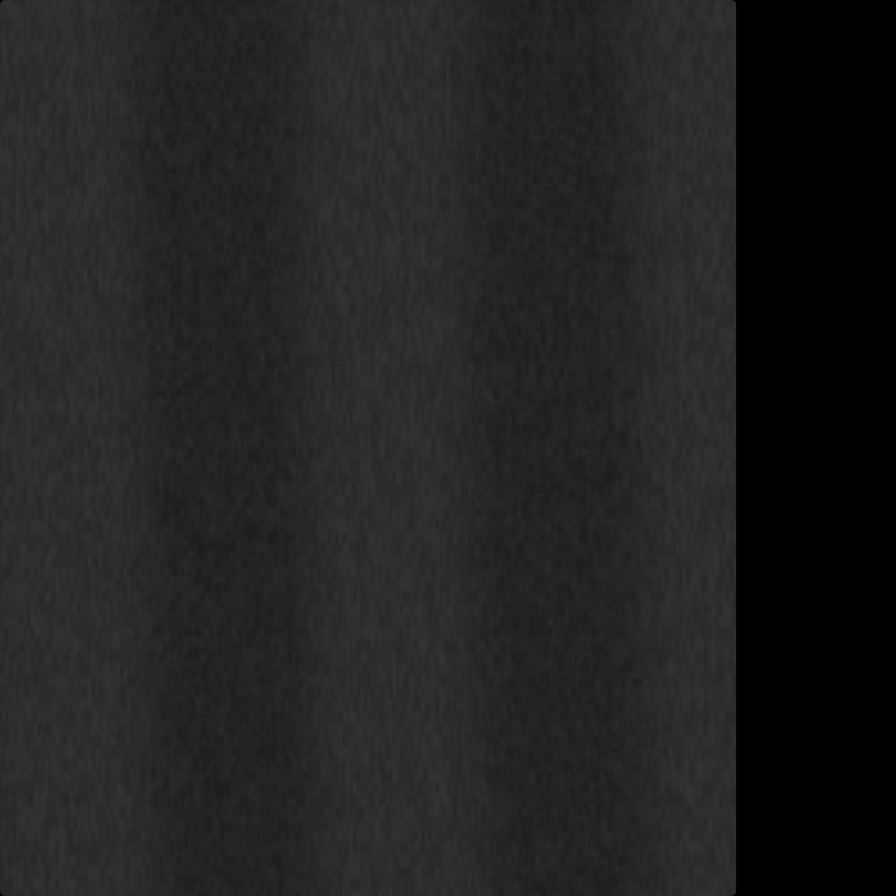
A Shadertoy shader for this texture:

```glsl
const vec2 PANEL_SIZE = vec2(0.8216, 1.0);
const float CORNER_RADIUS = 0.006;
const float LIGHT_TONE = 0.178;
const float DARK_TONE = 0.139;
const float FOLD_PERIOD = 0.370;
const float FOLD_CENTER = 0.262;    // middle of the first dark fold at the bottom
const float FOLD_LEAN = -0.022;     // sideways drift of the folds toward the top
const vec2 STREAK_SCALE = vec2(250.0, 75.0);
const vec2 MOTTLE_SCALE = vec2(150.0, 105.0);
const vec2 FIBER_SCALE = vec2(130.0, 75.0);
const float STREAK_CONTRAST = 0.040;
const float MOTTLE_CONTRAST = 0.026;
const float FIBER_CONTRAST = 0.022;
const float GRAIN_CONTRAST = 0.014;
const float TAU = 6.2831853;

float hash(vec2 p) {
    return fract(sin(dot(p, vec2(127.1, 311.7))) * 43758.5453);
}

float valueNoise(vec2 p) {
    vec2 cell = floor(p);
    vec2 f = fract(p);
    f = f * f * (3.0 - 2.0 * f);
    float low = mix(hash(cell), hash(cell + vec2(1.0, 0.0)), f.x);
    float high = mix(hash(cell + vec2(0.0, 1.0)), hash(cell + vec2(1.0, 1.0)), f.x);
    return mix(low, high, f.y);
}

float roundedBox(vec2 p, vec2 halfSize, float radius) {
    vec2 q = abs(p) - halfSize + radius;
    return length(max(q, 0.0)) + min(max(q.x, q.y), 0.0) - radius;
}

// 0 on the lit ridges, 1 in the shaded folds
float foldShade(vec2 p) {
    float wobble = 0.012 * (valueNoise(p * vec2(4.0, 5.0)) - 0.5);
    float x = p.x - FOLD_CENTER - FOLD_LEAN * p.y + wobble;
    float wave = 0.5 + 0.5 * cos(TAU * x / FOLD_PERIOD);
    return smoothstep(0.12, 0.88, wave);
}

// Upright streaks on the ridges, rounder mottling and fibers in the folds
float fabricGrain(vec2 p, float shade) {
    float streak = valueNoise(p * STREAK_SCALE) - 0.5;
    float mottle = valueNoise(p * MOTTLE_SCALE + 37.0) - 0.5;
    float grain = valueNoise(p * 400.0 + 71.0) - 0.5;
    float ridge = abs(valueNoise(p * FIBER_SCALE + 13.0) - 0.5);
    float fiber = (1.0 - smoothstep(0.0, 0.09, ridge)) * valueNoise(p * 170.0 + 5.0);
    return STREAK_CONTRAST * mix(1.0, 0.55, shade) * streak
         + MOTTLE_CONTRAST * mix(0.5, 1.0, shade) * mottle
         + FIBER_CONTRAST * mix(0.25, 1.0, shade) * (fiber - 0.15)
         + GRAIN_CONTRAST * grain;
}

void mainImage(out vec4 fragColor, in vec2 fragCoord) {
    vec2 p = fragCoord / iResolution.y;
    float pixel = 1.0 / iResolution.y;

    float shade = foldShade(p);
    float tone = mix(LIGHT_TONE, DARK_TONE, shade) + fabricGrain(p, shade);

    // Panel on a black ground
    float edge = roundedBox(p - 0.5 * PANEL_SIZE, 0.5 * PANEL_SIZE, CORNER_RADIUS);
    float coverage = clamp(0.5 - edge / pixel, 0.0, 1.0);
    fragColor = vec4(vec3(tone * coverage), 1.0);
}
```
